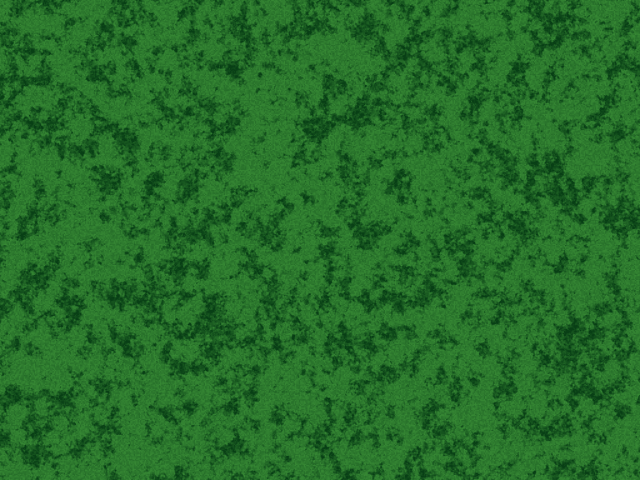
Write a Shadertoy shader that draws this texture.

```glsl
// Mottled green turf: small light patches among ragged, finely speckled shade.
#define PATCH_FREQ 32.0    // largest patches per canvas height
#define SPECKLE_FREQ 190.0 // dark specks per canvas height
#define GRAIN_FREQ 384.0   // finest grains per canvas height
#define OCTAVES 4
#define ROUGHNESS 0.85     // weight of each finer layer
#define SHADE_LOW 0.34     // noise level of the deepest shade
#define SHADE_HIGH 0.52    // noise level where the light patches begin
#define SPECKLE_AMOUNT 0.75
#define GRAIN_AMOUNT 0.58
#define DARK_GREEN vec3(0.066, 0.300, 0.106)
#define LIGHT_GREEN vec3(0.180, 0.482, 0.182)

// Integer hash of a lattice point, 0 to 1
float hash(vec2 cell) {
    uvec2 q = uvec2(ivec2(cell) + 32768) * uvec2(1597334673u, 3812015801u);
    uint n = (q.x ^ q.y) * 1597334673u;
    n = (n ^ (n >> 15)) * 2246822519u;
    n ^= n >> 13;
    return float(n >> 8) / 16777216.0;
}

// Smoothly interpolated lattice noise
float valueNoise(vec2 p) {
    vec2 cell = floor(p);
    vec2 f = fract(p);
    vec2 blend = f * f * (3.0 - 2.0 * f);
    float low = mix(hash(cell), hash(cell + vec2(1, 0)), blend.x);
    float high = mix(hash(cell + vec2(0, 1)), hash(cell + vec2(1, 1)), blend.x);
    return mix(low, high, blend.y);
}

// Layered noise, each layer turned to hide the lattice
float layeredNoise(vec2 p) {
    const mat2 turn = mat2(0.8, 0.6, -0.6, 0.8);
    float sum = 0.0, total = 0.0, weight = 1.0;
    for (int i = 0; i < OCTAVES; i++) {
        p = turn * p + 19.7;
        sum += weight * valueNoise(p);
        total += weight;
        weight *= ROUGHNESS;
        p *= 2.03;
    }
    return sum / total;
}

void mainImage(out vec4 fragColor, in vec2 fragCoord) {
    vec2 uv = fragCoord / iResolution.y;

    // Patches: everything above the upper level flattens into light turf
    float patches = layeredNoise(uv * PATCH_FREQ);
    float tone = clamp((patches - SHADE_LOW) / (SHADE_HIGH - SHADE_LOW), 0.0, 1.0);

    // Specks roughen the shade only, fine grain covers the whole surface
    float speckle = valueNoise(uv * SPECKLE_FREQ + 71.3) - 0.5;
    float grain = valueNoise(uv * GRAIN_FREQ - 0.5) - 0.5;
    float shade = 1.0 - tone;
    tone += speckle * SPECKLE_AMOUNT * shade + grain * GRAIN_AMOUNT;

    vec3 color = mix(DARK_GREEN, LIGHT_GREEN, max(tone, -0.3));
    fragColor = vec4(clamp(color, 0.0, 1.0), 1.0);
}
```
